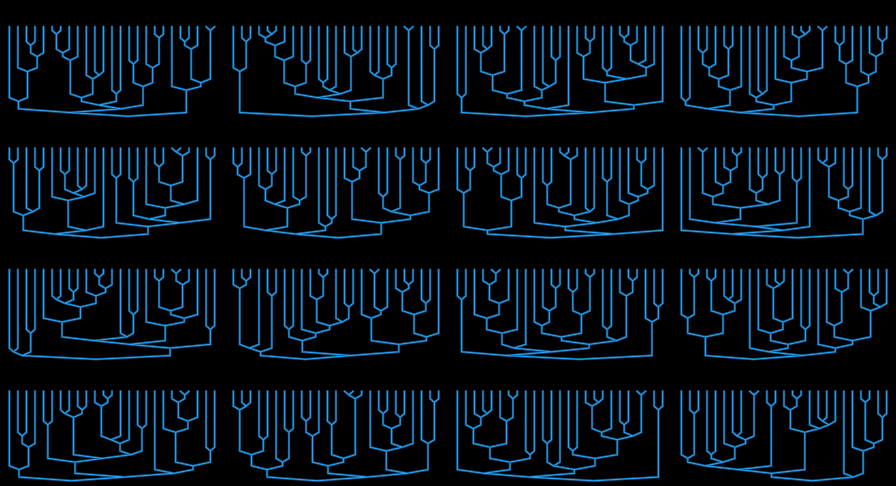
A Shadertoy shader for this pattern:

```glsl
// A grid of random binary merge trees, thin blue lines on black.
// Each tree starts as a row of evenly spaced strands; on every level one random
// neighbouring pair joins at its midpoint, until a single root is left.

const float GRID = 4.0;              // trees across and down
const int LEAVES = 25;               // strands at the top of each tree
const vec2 TREE_X = vec2(0.0417, 0.9583);  // left and right edge within a cell
const vec2 TREE_Y = vec2(0.780, 0.043);    // leaf line and root within a cell
const float HALF_WIDTH = 0.0017;     // half line width, in canvas heights
const float SOFTNESS = 1.56;         // edge ramp, in pixels
const vec3 LINE_COLOR = vec3(0.15, 0.655, 1.0);
const vec3 BACKGROUND = vec3(0.0);

float hash(vec2 p) {
    return fract(sin(dot(p, vec2(127.1, 311.7))) * 43758.5453);
}

float segmentDistance(vec2 p, vec2 a, vec2 b) {
    vec2 pa = p - a, ba = b - a;
    float h = clamp(dot(pa, ba) / max(dot(ba, ba), 1e-9), 0.0, 1.0);
    return length(pa - ba * h);
}

// One strand: straight down from its start to a level, then slanted to the joint.
float strandDistance(vec2 p, vec2 start, float levelY, vec2 joint) {
    vec2 bend = vec2(start.x, levelY);
    return min(segmentDistance(p, start, bend), segmentDistance(p, bend, joint));
}

float treeDistance(vec2 p, vec2 cellSize, vec2 cellId) {
    // Leaves
    vec2 strands[LEAVES];
    for (int i = 0; i < LEAVES; i++) {
        float t = float(i) / float(LEAVES - 1);
        strands[i] = vec2(mix(TREE_X.x, TREE_X.y, t), TREE_Y.x) * cellSize;
    }

    // Merge one neighbouring pair per level
    float d = 1.0;
    float seed = dot(cellId, vec2(1.0, GRID)) + 1.0;
    float levelStep = (TREE_Y.y - TREE_Y.x) * cellSize.y / float(LEAVES - 1);
    float levelY = TREE_Y.x * cellSize.y;
    for (int count = LEAVES; count > 1; count--) {
        int pick = min(int(hash(vec2(seed, float(count))) * float(count - 1)), count - 2);
        vec2 a = strands[pick], b = strands[pick + 1];
        vec2 joint = vec2(0.5 * (a.x + b.x), levelY + levelStep);
        d = min(d, strandDistance(p, a, levelY, joint));
        d = min(d, strandDistance(p, b, levelY, joint));

        // The joint replaces the pair; later strands close the gap
        strands[pick] = joint;
        for (int i = pick + 1; i < count - 1; i++) strands[i] = strands[i + 1];
        levelY += levelStep;
    }
    return d;
}

void mainImage(out vec4 fragColor, in vec2 fragCoord) {
    // Cells, in units of the canvas height
    vec2 p = fragCoord / iResolution.y;
    vec2 cellSize = vec2(iResolution.x / iResolution.y, 1.0) / GRID;
    vec2 cellId = floor(p / cellSize);
    float d = treeDistance(p - cellId * cellSize, cellSize, cellId);

    // Smooth line coverage
    float ramp = SOFTNESS / iResolution.y;
    float coverage = clamp(0.5 + (HALF_WIDTH - d) / ramp, 0.0, 1.0);
    fragColor = vec4(mix(BACKGROUND, LINE_COLOR, coverage), 1.0);
}
```
